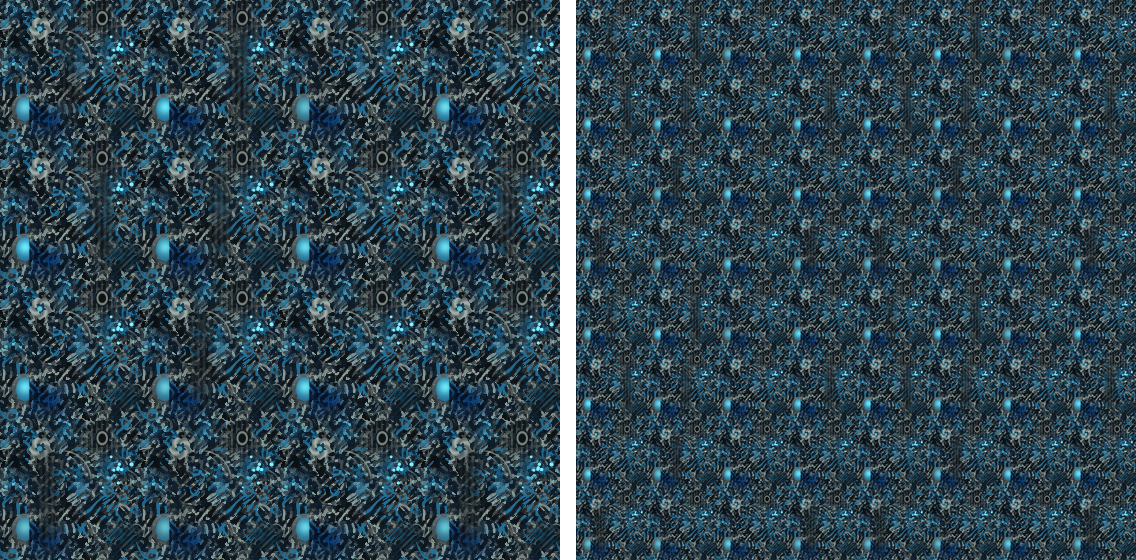
Left: one tile. Right: repeated 2 by 2.
Give the GLSL for this pattern, as a three.js fragment shader.

```glsl
varying vec2 vUv;

const float REPEATS = 4.0;
const float SOFT = 0.005;
const float TAU = 6.2831853;
const vec3 INK = vec3(0.075, 0.10, 0.12);
const vec3 NAVY = vec3(0.09, 0.21, 0.31);
const vec3 SLATE = vec3(0.32, 0.37, 0.38);
const vec3 BLUE = vec3(0.13, 0.44, 0.60);
const vec3 PALE = vec3(0.58, 0.63, 0.60);
const vec3 CYAN = vec3(0.36, 0.80, 0.86);

vec2 hash2(vec2 p) {
  vec3 q = fract(p.xyx * vec3(0.1031, 0.1030, 0.0973));
  q += dot(q, q.yzx + 33.33);
  return fract((q.xx + q.yz) * q.zy);
}

// Offset within the tile, wrapped to its nearest copy
vec2 toward(vec2 p, vec2 centre) {
  return fract(p - centre + 0.5) - 0.5;
}

float fill(float d) {
  return 1.0 - smoothstep(-SOFT, SOFT, d);
}

float stroke(float d, float halfWidth) {
  return fill(abs(d) - halfWidth);
}

float glow(vec2 p, vec2 centre, float radius) {
  vec2 d = toward(p, centre) / radius;
  return exp(-dot(d, d));
}

// Wrapping cellular noise: xy offset from seed, z cell value
vec3 cells(vec2 p, float period, float salt) {
  vec2 q = p * period, base = floor(q);
  vec3 best = vec3(0.0);
  float near = 9.0;
  for (int j = -1; j <= 1; j++) {
    for (int i = -1; i <= 1; i++) {
      vec2 cell = base + vec2(float(i), float(j));
      vec2 key = mod(cell, period) + salt;
      vec2 d = q - cell - 0.15 - 0.7 * hash2(key);
      if (dot(d, d) < near) {
        near = dot(d, d);
        best = vec3(d, hash2(key + 57.0).x);
      }
    }
  }
  return vec3(best.xy / period, best.z);
}

// Parallel or nested traces, oriented by the value of their cell
float traces(vec2 d, float kind, float count, float halfWidth) {
  vec2 diagonal = vec2(d.x + d.y, d.y - d.x) * 0.7071;
  float nested = max(max(abs(d.x), abs(d.y)), max(abs(diagonal.x), abs(diagonal.y)));
  float along = kind < 0.45 ? diagonal.y : kind < 0.56 ? diagonal.x : kind < 0.70 ? d.x : nested;
  return stroke((abs(fract(along * count) - 0.5) - 0.5) / count, halfWidth);
}

vec3 circuitry(vec2 at) {
  vec2 p = at + 0.010 * sin(TAU * (at.yx * 3.0 + 0.2)) + 0.005 * sin(TAU * at.yx * 8.0);
  vec3 plate = cells(p, 7.0, 3.0);
  vec3 chip = cells(p, 15.0, 41.0);
  vec3 grain = cells(p, 40.0, 90.0);

  // Blue clusters over dark ground
  float blueness = glow(p, vec2(0.78, 0.66), 0.11) + glow(p, vec2(0.46, 0.90), 0.10)
    + 0.9 * glow(p, vec2(0.08, 0.56), 0.12) + 0.8 * glow(p, vec2(0.57, 0.55), 0.10)
    + 0.8 * glow(p, vec2(0.10, 0.93), 0.09) + 0.5 * glow(p, vec2(0.36, 0.14), 0.12);
  float tone = 0.4 * chip.z + 0.35 * plate.z + 0.5 * blueness;
  vec3 color = mix(INK, NAVY, smoothstep(0.22, 0.5, tone));
  color = mix(color, BLUE, smoothstep(0.42, 0.85, 0.55 * blueness + 0.3 * grain.z + 0.2 * chip.z));
  color *= 0.5 + 0.9 * grain.z;

  // Metal plates
  float bare = 1.0 - 0.7 * min(blueness, 1.0);
  float metal = smoothstep(0.76, 0.84, chip.z) * bare;
  color = mix(color, mix(SLATE, PALE, grain.z) * (0.6 + 0.5 * grain.z), 0.85 * metal);

  // Broken traces with inky gaps
  float fine = traces(chip.xy, fract(chip.z * 5.0), 30.0, 0.006) * step(0.45, fract(chip.z * 3.0));
  float wire = max(traces(plate.xy, plate.z, 20.0, 0.009), fine);
  color = mix(color, INK * 0.7, 0.55 * (1.0 - wire) * bare);
  vec3 wireColor = mix(SLATE * 0.8, PALE, smoothstep(0.45, 0.85, grain.z));
  wireColor = mix(wireColor, BLUE, step(0.72, fract(chip.z * 7.0)));
  color = mix(color, wireColor, wire * bare * smoothstep(0.24, 0.36, 0.6 * grain.z + 0.4 * fract(chip.z * 11.0)));
  float spark = step(0.91, grain.z) * fill(length(grain.xy) - 0.010);
  return mix(color, CYAN, spark * min(0.1 + blueness, 1.0));
}

vec3 landmarks(vec3 color, vec2 p, float lamp) {
  // Dim corner with slanted lines, and navy panel
  vec2 d = toward(p, vec2(0.90, 0.18));
  float slant = stroke((abs(fract((d.y - d.x) * 12.0) - 0.5) - 0.25) / 17.0, 0.005);
  color = mix(color, mix(INK * 0.8, BLUE * 0.8, slant * 0.7), 0.8 * glow(p, vec2(0.90, 0.18), 0.11));
  d = toward(p, vec2(0.35, 0.14));
  float panel = smoothstep(-0.145, -0.135, d.x) * smoothstep(0.17, 0.05, max(d.x, abs(d.y)));
  color = mix(color, color * vec3(0.4, 0.62, 0.85), panel);

  // Upright bars with a small ring
  d = toward(p, vec2(0.71, 0.87));
  float bars = stroke((abs(fract(d.x * 14.0) - 0.5) - 0.25) / 14.0, 0.007);
  color = mix(color, mix(INK * 0.8, SLATE, bars), 0.85 * glow(p, vec2(0.71, 0.87), 0.11));
  float r = length((d - vec2(0.02, 0.0)) * vec2(1.0, 0.8));
  color = mix(color, INK * 0.7, fill(r - 0.05));
  color = mix(color, PALE, 0.8 * stroke(r - 0.034, 0.007));

  // Sweeping arc
  d = toward(p, vec2(0.44, 0.57));
  float arc = stroke(length(d) - 0.21, 0.005) * smoothstep(-0.03, 0.06, min(d.x, d.y));
  color = mix(color, PALE, 0.75 * arc);

  // Worn rosette with a lit core
  d = toward(p, vec2(0.29, 0.80));
  r = length(d);
  float angle = atan(d.y, d.x);
  float rim = r + 0.006 * sin(5.0 * angle) + 0.004 * sin(9.0 * angle + 1.0);
  vec3 petal = mix(SLATE, PALE * 1.1, 0.6 + 0.4 * sin(4.0 * angle + r * 90.0));
  color = mix(color, petal, fill(rim - 0.075));
  color = mix(color, NAVY, fill(rim - 0.032));
  color = mix(color, CYAN, lamp * fill(length(d + 0.006) - 0.019));

  // Cut orb in its bevel
  d = toward(p, vec2(0.175, 0.22));
  float cut = fill(d.x - 0.034);
  float bevel = cut * fill(length(d * vec2(1.0, 0.8)) - 0.09);
  color = mix(color, SLATE * (1.0 + 3.0 * d.y), 0.75 * bevel);
  float orb = cut * fill(length(d * vec2(1.0, 0.7)) - 0.06);
  vec3 gem = mix(BLUE, CYAN * 1.15, glow(p, vec2(0.18, 0.235), 0.055));
  color = mix(color, mix(SLATE, gem, lamp), orb);

  // White sparkles
  for (int i = 0; i < 9; i++) {
    vec2 seed = hash2(vec2(float(i) + 5.0, 17.0));
    d = toward(p, vec2(0.70, 0.42) + vec2(0.24, 0.32) * seed.yx);
    color = mix(color, CYAN + 0.15, fill(length(d) - 0.006 - 0.009 * seed.y));
  }
  return color;
}

// Dark pinstriped band, placed anew in each repeat
vec3 wear(vec3 color, vec2 p, vec2 seed) {
  vec2 d = p - vec2(0.25 + 0.5 * seed.x, 0.45);
  float band = smoothstep(0.12, 0.02, abs(d.x)) * smoothstep(0.43, 0.2, abs(d.y));
  float pin = 0.5 + 0.5 * cos(TAU * 24.0 * p.x);
  return mix(color, mix(INK * 0.7, SLATE, 0.5 * pin), 0.6 * band * smoothstep(0.3, 0.8, seed.y));
}

void main() {
  vec2 grid = vUv * REPEATS;
  vec2 p = fract(grid);
  vec2 seed = hash2(mod(floor(grid), REPEATS) + 11.0);
  vec3 color = landmarks(circuitry(p), p, 0.65 + 0.35 * seed.x);
  gl_FragColor = vec4(wear(color, p, seed), 1.0);
}
```
